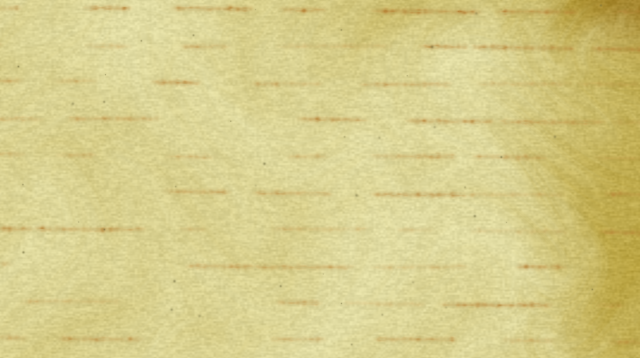
A Shadertoy shader for this texture:

```glsl
// Aged yellow parchment with ten faint rows of broken, beaded rust dashes.

// Lengths are fractions of the canvas height.
const float ROWS = 10.0;
const float ROW_PITCH = 0.1023;
const float FIRST_ROW = 0.051;
const float ROW_TILT = 0.006;
const float RUN_PITCH = 0.30;
const float RUN_CHANCE = 0.82;
const float BEAD_PITCH = 0.0187;
const float BEAD_RADIUS = 0.0082;
const float THREAD_RADIUS = 0.0058;
const float SPECK_PITCH = 0.085;
const float SPECK_CHANCE = 0.16;
const float GRAIN = 0.055;

const vec3 PALE = vec3(0.882, 0.862, 0.635);
const vec3 AGED = vec3(0.72, 0.63, 0.23);
const vec3 CORNER_BROWN = vec3(0.54, 0.38, 0.08);
const vec3 RUST = vec3(0.69, 0.47, 0.17);
const vec3 SPECK_COLOR = vec3(0.42, 0.40, 0.22);

float hash(vec2 p) {
    vec3 q = fract(vec3(p.xyx) * 0.1031);
    q += dot(q, q.yzx + 33.33);
    return fract((q.x + q.y) * q.z);
}

float valueNoise(vec2 p) {
    vec2 i = floor(p), f = fract(p);
    f = f * f * (3.0 - 2.0 * f);
    return mix(mix(hash(i), hash(i + vec2(1, 0)), f.x),
               mix(hash(i + vec2(0, 1)), hash(i + vec2(1, 1)), f.x), f.y);
}

// Warped layers of sines, roughly -1 to 1.
float stains(vec2 p) {
    float sum = 0.0, amp = 0.5;
    for (int i = 0; i < 6; i++) {
        p += 0.6 * sin(p.yx * 1.3 + float(i) * 1.7);
        sum += amp * sin(p.x + 0.4) * sin(p.y + 1.1);
        p = mat2(1.28, 1.36, -1.36, 1.28) * p;
        amp *= 0.7;
    }
    return sum;
}

// Soft round profile, 1 at the centre.
float blot(vec2 d, float radius) {
    return exp(-dot(d, d) / (radius * radius));
}

// One broken row of thread and beads; y is measured from the row.
float dashes(float x, float y, float row) {
    float ink = 0.0;
    float shift = hash(vec2(row, 7.0)) * RUN_PITCH;
    float cell = floor((x + shift) / RUN_PITCH);
    for (float k = -1.0; k <= 1.0; k++) {
        vec2 id = vec2(cell + k + 20.0, row * 3.0 + 11.0);
        float middle = (cell + k + 0.35 + 0.3 * hash(id + 5.1)) * RUN_PITCH - shift;
        float halfLength = RUN_PITCH * mix(0.10, 0.52, hash(id + 9.7));
        float inside = 1.0 - smoothstep(-0.02, 0.015, abs(x - middle) - halfLength);
        float strength = mix(0.35, 0.95, hash(id + 2.3)) * step(hash(id), RUN_CHANCE);
        ink = max(ink, inside * strength);
    }
    float thread = exp(-y * y / (THREAD_RADIUS * THREAD_RADIUS));
    float bead = floor(x / BEAD_PITCH), beads = 0.0;
    for (float k = -1.0; k <= 1.0; k++) {
        vec2 id = vec2(bead + k + 40.0, row + 60.0);
        vec2 jitter = vec2(0.3, 0.2) * (vec2(hash(id + 3.0), hash(id + 8.0)) - 0.5);
        vec2 d = vec2(x, y) - (vec2(bead + k + 0.5, 0.0) + jitter) * BEAD_PITCH;
        float weight = hash(id);
        beads += mix(0.2, 0.9, weight * weight) * blot(d, BEAD_RADIUS);
    }
    return ink * (0.24 * thread + 0.68 * beads);
}

// Sparse dark flecks, one at most in each cell.
float specks(vec2 p) {
    vec2 cell = floor(p / SPECK_PITCH);
    float radius = mix(0.002, 0.0045, hash(cell + 31.0));
    vec2 centre = (cell + 0.2 + 0.6 * vec2(hash(cell + 3.0), hash(cell + 17.0))) * SPECK_PITCH;
    float strength = mix(0.15, 0.55, hash(cell + 43.0));
    return strength * step(hash(cell + 59.0), SPECK_CHANCE) * blot(p - centre, radius);
}

void mainImage(out vec4 fragColor, in vec2 fragCoord) {
    vec2 p = fragCoord / iResolution.y;
    vec2 uv = fragCoord / iResolution.xy;
    float cloud = stains(p * 5.0 + 2.0);

    // Ageing: mottled sheet, dark right margin, toned top and lower left.
    float margin = smoothstep(0.76, 1.0, uv.x + 0.04 * cloud + 0.05 * (uv.y - 0.5));
    float top = smoothstep(0.84, 1.0, uv.y + 0.03 * cloud) * smoothstep(0.1, 0.9, uv.x);
    float age = 0.11 + 0.18 * cloud + 0.66 * margin + 0.30 * top;
    age += 0.12 * (1.0 - smoothstep(0.0, 0.4, uv.x)) * (1.0 - uv.y);
    vec3 color = mix(PALE, AGED, clamp(age, 0.0, 1.1));
    float corner = blot((uv - 1.0) * vec2(1.0, 0.8), 0.09);
    color = mix(color, CORNER_BROWN, corner * (0.6 + 0.2 * cloud));

    // Paper grain with faint horizontal fibres.
    float fibre = valueNoise(p * vec2(60.0, 190.0)) - 0.5;
    float tooth = valueNoise(p * 150.0 + 30.0) - 0.5;
    color += GRAIN * (fibre + tooth);

    // Rust rows, gently tilted and wavering.
    float drift = ROW_TILT * (p.x - 0.9);
    float rowPos = (p.y - FIRST_ROW + drift) / ROW_PITCH;
    float row = clamp(floor(rowPos + 0.5), 0.0, ROWS - 1.0);
    float waver = 0.0025 * sin(p.x * 4.0 + row * 2.4);
    float ink = dashes(p.x, (rowPos - row) * ROW_PITCH + waver, row);
    color = mix(color, RUST, clamp(ink * (0.85 + fibre), 0.0, 0.8));

    color = mix(color, SPECK_COLOR, specks(p));
    fragColor = vec4(clamp(color, 0.0, 1.0), 1.0);
}
```
